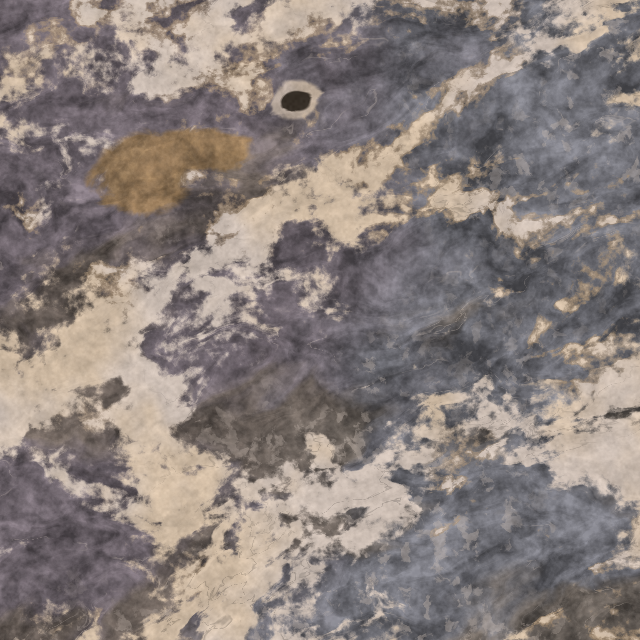
Give the GLSL for this texture, as a three.js fragment shader.

```glsl
// Weathered stone: cream patches over mottled slate, with veins, specks and an ochre stain.
varying vec2 vUv;

const vec3 CREAM_WARM = vec3(0.80, 0.72, 0.63);
const vec3 CREAM_PALE = vec3(0.79, 0.735, 0.695);
const vec3 SLATE_VIOLET = vec3(0.42, 0.385, 0.41);
const vec3 SLATE_BLUE = vec3(0.41, 0.41, 0.435);
const vec3 OLIVE = vec3(0.39, 0.35, 0.31);
const vec3 OCHRE = vec3(0.56, 0.45, 0.32);
const vec3 PIT = vec3(0.21, 0.18, 0.15);

float hash(vec2 p) {
  vec3 h = fract(vec3(p.xyx) * 0.1031);
  h += dot(h, h.yzx + 33.33);
  return fract((h.x + h.y) * h.z);
}

float valueNoise(vec2 p) {
  vec2 i = floor(p), f = fract(p);
  f = f * f * (3.0 - 2.0 * f);
  return mix(mix(hash(i), hash(i + vec2(1.0, 0.0)), f.x),
             mix(hash(i + vec2(0.0, 1.0)), hash(i + vec2(1.0, 1.0)), f.x), f.y);
}

// Layered noise, scaled to zero mean and roughly unit deviation
float fbm(vec2 p, float seed) {
  float sum = 0.0, total = 0.0, weight = 1.0;
  p += seed * vec2(17.3, 9.7);
  for (int i = 0; i < 5; i++) {
    sum += weight * valueNoise(p);
    total += weight;
    weight *= 0.55;
    p = mat2(1.6, 1.2, -1.2, 1.6) * p + 5.3;
  }
  return (sum / total - 0.5) / 0.12;
}

vec2 warp(vec2 p, float scale, float amount, float seed) {
  return p + amount * vec2(fbm(p * scale, seed), fbm(p * scale, seed + 1.0));
}

// Thin line along the zero level of a noise field
float vein(float field, float width) {
  return 1.0 - smoothstep(0.0, width, abs(field));
}

float blob(vec2 p, vec2 centre, vec2 radius, float ragged) {
  return 1.0 - smoothstep(0.85, 1.1, length((p - centre) / radius) + ragged);
}

// Frame along the bedding, which rises gently to the right
vec2 bedding(vec2 p, float angle, float stretch) {
  vec2 along = vec2(cos(angle), sin(angle));
  return vec2(dot(p, along), stretch * dot(p, vec2(-along.y, along.x)));
}

void main() {
  vec2 p = vUv;
  vec2 q = bedding(p, 0.33, 1.7);
  q = warp(q, 3.0, 0.03, 1.0);
  q = warp(q, 12.0, 0.008, 3.0);

  float broad = fbm(q * 4.2, 5.0);
  float detail = fbm(q * 17.0, 6.0);
  float mottle = fbm(q * 26.0, 7.0);
  float fine = fbm(p * 75.0, 8.0);
  float region = fbm(p * 2.6, 9.0);
  float rough = smoothstep(-1.0, 1.0, region);

  // Slate ground: violet to the left, blue to the right, olive in places
  float blueness = smoothstep(0.25, 0.75, p.x + 0.12 * region);
  vec3 slate = mix(SLATE_VIOLET, SLATE_BLUE, blueness);
  float oliveness = smoothstep(0.1, 1.5, fbm(q * 3.5, 10.0) + 0.9 - 2.0 * p.y);
  slate = mix(slate, OLIVE, 0.75 * oliveness);
  float shade = 0.5 * fbm(q * 7.0, 11.0) + 0.6 * mottle + 0.4 * fine;
  slate *= 1.0 + 0.17 * clamp(shade, -2.2, 2.2);

  // Pale specks and curling filaments on the slate
  float speck = smoothstep(0.7, 1.7, fbm(warp(p, 30.0, 0.003, 12.0) * 55.0, 14.0));
  float veinField = fbm(q * 9.0, 15.0);
  float filament = vein(veinField, 0.16) * smoothstep(0.0, 1.2, detail + 0.3);
  slate = mix(slate, CREAM_PALE, 0.38 * speck * rough + 0.3 * filament);

  // Cream patches with ragged edges, softer where the surface is smooth
  vec3 cream = mix(CREAM_PALE, CREAM_WARM, smoothstep(-0.8, 1.2, fbm(p * 4.0, 16.0)));
  cream *= 1.0 + 0.025 * fine + 0.025 * mottle;
  float crack = vein(fbm(q * 12.0, 17.0), 0.15);
  cream *= 1.0 - 0.16 * crack * rough;
  float level = 0.8 * broad + mix(0.42, 0.66, rough) * detail + 0.25 * fine;
  float patches = smoothstep(-0.12, 0.95, level);
  vec3 colour = mix(slate, cream, patches);

  // Brown tint along some of the patch borders
  float border = patches * (1.0 - patches) * 4.0;
  float rust = smoothstep(0.2, 1.4, fbm(p * 5.0, 18.0));
  colour = mix(colour, OCHRE, 0.4 * border * rust);

  // Ochre stain of two lobes, and a dark pit with a cream rim
  float ragged = 0.13 * broad + 0.1 * detail;
  float stain = max(blob(p, vec2(0.225, 0.735), vec2(0.075, 0.06), ragged),
                    blob(p, vec2(0.30, 0.765), vec2(0.09, 0.033), ragged));
  colour = mix(colour, OCHRE * (1.0 + 0.06 * fine + 0.06 * mottle), 0.9 * stain);
  vec2 pitCentre = vec2(0.465, 0.84);
  colour = mix(colour, cream, 0.8 * blob(p, pitCentre, vec2(0.04, 0.03), 0.12 * detail));
  colour = mix(colour, PIT, blob(p, pitCentre, vec2(0.025, 0.017), 0.12 * detail));

  // Surface grain
  colour += 0.04 * (valueNoise(p * 240.0) - 0.5);
  gl_FragColor = vec4(clamp(colour, 0.0, 1.0), 1.0);
}
```
